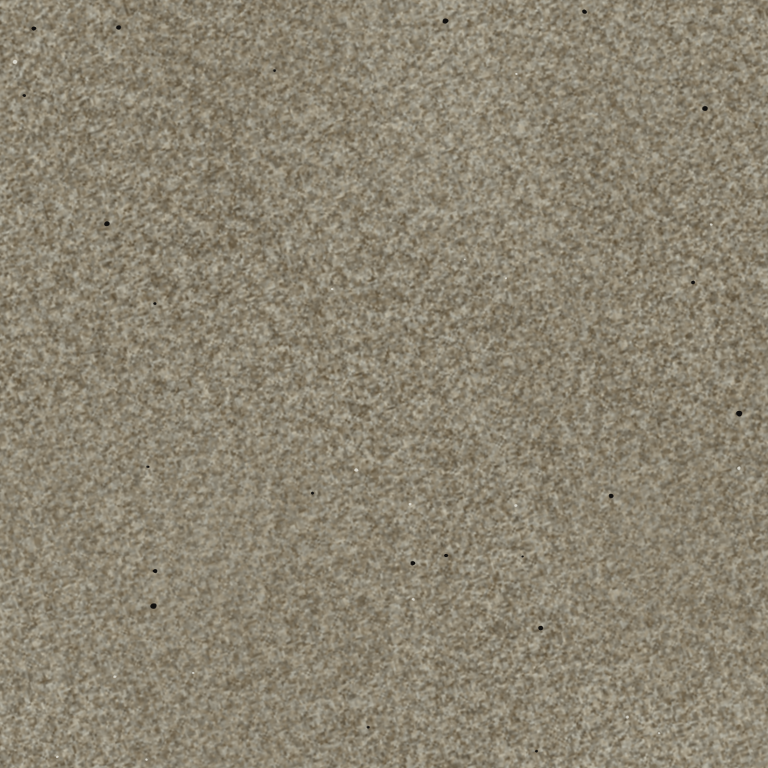
A three.js fragment shader for this texture:

```glsl
// Fine sandy stone: rotated, slightly stretched layers of value noise make the
// grain, broad noise varies its tone and roughness, and two sparse jittered
// grids scatter small dark pits and bright mineral specks over it.

varying vec2 vUv;

const vec3 SAND_COLOR = vec3(0.554, 0.523, 0.452);
const vec3 TONE_AXIS = vec3(1.0, 1.08, 1.12);      // colour shift from dark to light
const vec3 WARM_AXIS = vec3(1.0, 0.1, -1.0);       // colour shift from grey to ochre
const vec3 PIT_COLOR = vec3(0.06, 0.055, 0.05);
const vec3 SPECK_COLOR = vec3(0.90, 0.90, 0.87);

const float FINE_SCALE = 310.0;
const float GRAIN_SCALE = 215.0;
const float CLUMP_SCALE = 60.0;
const float PATCH_SCALE = 3.5;
const float FINE_CONTRAST = 0.19;
const float GRAIN_CONTRAST = 0.185;
const float CLUMP_CONTRAST = 0.022;
const float PATCH_CONTRAST = 0.045;
const float WARM_CONTRAST = 0.03;
const float GRAIN_ANGLE = 0.65;
const float GRAIN_STRETCH = 1.25;
const float WARP_AMOUNT = 0.002;

const float PIT_GRID = 9.0;
const float PIT_CHANCE = 0.18;
const vec2 PIT_RADIUS = vec2(0.0018, 0.0043);
const float SPECK_GRID = 19.0;
const float SPECK_CHANCE = 0.05;
const vec2 SPECK_RADIUS = vec2(0.0012, 0.0034);
const float EDGE_SOFTNESS = 0.0011;

float hash(vec2 p) {
  return fract(sin(dot(p, vec2(12.9898, 78.233))) * 43758.5453);
}

// Value noise centred on zero
float noise(vec2 p) {
  vec2 cell = floor(p);
  vec2 f = fract(p);
  f = f * f * (3.0 - 2.0 * f);
  float low = mix(hash(cell), hash(cell + vec2(1.0, 0.0)), f.x);
  float high = mix(hash(cell + vec2(0.0, 1.0)), hash(cell + 1.0), f.x);
  return mix(low, high, f.y) - 0.5;
}

vec2 rotate(vec2 p, float angle) {
  float c = cos(angle);
  float s = sin(angle);
  return vec2(c * p.x + s * p.y, c * p.y - s * p.x);
}

float patches(vec2 p) {
  return 0.65 * noise(p) + 0.35 * noise(rotate(p, 0.8) * 2.3 + 17.0);
}

// Coverage of irregular dots, at most one in each cell of a grid
float dots(vec2 uv, float grid, float chance, vec2 radii, float seed) {
  vec2 cell = floor(uv * grid);
  vec2 key = cell + seed;
  vec2 jitter = vec2(hash(key + 3.1), hash(key + 7.7));
  vec2 offset = uv - (cell + mix(vec2(0.1), vec2(0.9), jitter)) / grid;
  float size = hash(key + 11.3);
  float radius = mix(radii.x, radii.y, size * size);
  float wobble = 0.0012 * noise(uv * 300.0 + seed);
  float edge = length(offset * vec2(1.0, 1.12)) + wobble - radius;
  float present = step(hash(key), chance);
  return present * (1.0 - smoothstep(-EDGE_SOFTNESS, EDGE_SOFTNESS, edge));
}

void main() {
  // Broad tone and roughness
  float tonePatch = patches(vUv * PATCH_SCALE + 5.0);
  float roughness = 1.0 + 0.5 * patches(vUv * PATCH_SCALE + 41.0);

  // Grain, warped so that its lattice does not show
  vec2 warp = vec2(noise(vUv * 110.0), noise(vUv * 110.0 + 31.0));
  vec2 p = vUv + WARP_AMOUNT * warp;
  vec2 along = rotate(p, GRAIN_ANGLE) * vec2(1.0 / GRAIN_STRETCH, 1.0);
  float fine = noise(rotate(p, 0.3) * FINE_SCALE);
  float grain = noise(along * GRAIN_SCALE + 53.0);
  float clump = noise(along * CLUMP_SCALE + 91.0);
  float tone = roughness * (FINE_CONTRAST * fine + GRAIN_CONTRAST * grain);
  tone += CLUMP_CONTRAST * clump + PATCH_CONTRAST * tonePatch;

  // Ochre and grey grains
  float warmth = WARM_CONTRAST * noise(rotate(p, 1.1) * GRAIN_SCALE + 23.0);
  vec3 color = SAND_COLOR + TONE_AXIS * tone + WARM_AXIS * warmth;

  // Pits, commoner toward the lower left, and specks
  float pitChance = PIT_CHANCE * (1.5 - 0.5 * (vUv.x + vUv.y));
  float pit = dots(vUv, PIT_GRID, pitChance, PIT_RADIUS, 13.0);
  float speck = dots(vUv, SPECK_GRID, SPECK_CHANCE, SPECK_RADIUS, 67.0);
  color = mix(color, SPECK_COLOR, 0.85 * speck);
  color = mix(color, PIT_COLOR, pit);

  gl_FragColor = vec4(color, 1.0);
}
```
